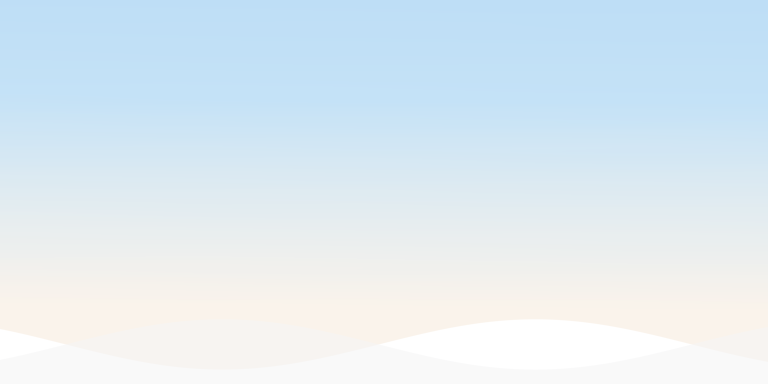
Give the GLSL for this background, as a Shadertoy shader.

```glsl
#define ZENITH vec3(0.745, 0.871, 0.965)
#define UPPER_SKY vec3(0.770, 0.886, 0.967)
#define MIDDLE_SKY vec3(0.873, 0.920, 0.945)
#define HORIZON vec3(0.980, 0.953, 0.922)
#define SNOW vec3(1.0)
#define VEIL vec4(0.960, 0.960, 0.962, 0.6)
#define WAVE_LEVEL 0.103
#define WAVE_HEIGHT 0.0655
#define WAVE_PERIOD 0.815
#define CREST_X 0.697
#define STREAK_SHIFT 0.024
#define SKY_TILT 0.02

float hash(vec2 p) {
    return fract(sin(dot(p, vec2(127.1, 311.7))) * 43758.5453);
}

float noise(vec2 p) {
    vec2 cell = floor(p);
    vec2 f = fract(p);
    f = f * f * (3.0 - 2.0 * f);
    float low = mix(hash(cell), hash(cell + vec2(1.0, 0.0)), f.x);
    float high = mix(hash(cell + vec2(0.0, 1.0)), hash(cell + 1.0), f.x);
    return mix(low, high, f.y);
}

vec3 skyColor(float height) {
    vec3 color = mix(HORIZON, MIDDLE_SKY, clamp((height - 0.2) / 0.3, 0.0, 1.0));
    color = mix(color, UPPER_SKY, clamp((height - 0.5) / 0.24, 0.0, 1.0));
    return mix(color, ZENITH, clamp((height - 0.74) / 0.26, 0.0, 1.0));
}

// Coverage below a wave crest, softened over one pixel
float below(float height, float crest) {
    float blur = 0.75 / iResolution.y;
    return 1.0 - smoothstep(-blur, blur, height - crest);
}

void mainImage(out vec4 fragColor, in vec2 fragCoord) {
    vec2 uv = fragCoord / iResolution.xy;

    // Sky with long, faint, slightly tilted streaks
    float slanted = uv.y - SKY_TILT * (uv.x - 0.5);
    float streaks = 0.65 * noise(vec2(uv.x * 2.5, slanted * 34.0))
                  + 0.35 * noise(vec2(uv.x * 4.0 + 7.0, slanted * 85.0));
    float height = uv.y + SKY_TILT * (uv.x - 0.5) + STREAK_SHIFT * (streaks - 0.5);
    vec3 color = skyColor(height);

    // Two opposed waves: opaque snow, then a translucent veil
    float swell = WAVE_HEIGHT * cos(6.28319 * (uv.x - CREST_X) / WAVE_PERIOD);
    color = mix(color, SNOW, below(uv.y, WAVE_LEVEL + swell));
    color = mix(color, VEIL.rgb, VEIL.a * below(uv.y, WAVE_LEVEL - swell));

    fragColor = vec4(color, 1.0);
}
```
